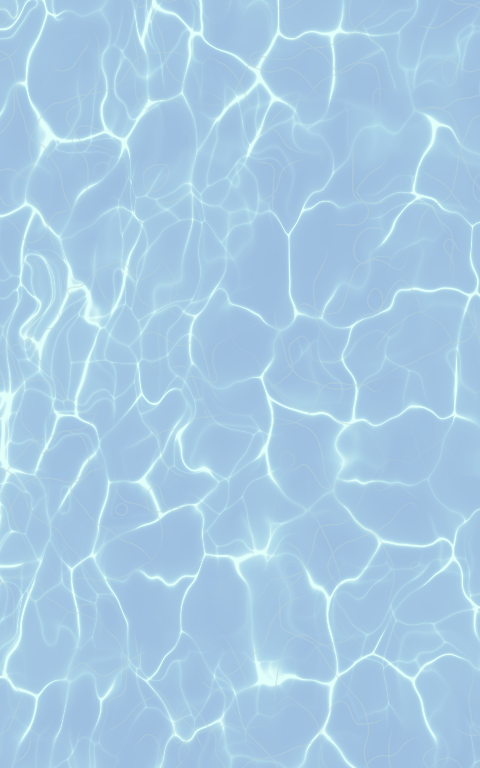
Write a Shadertoy shader that draws this texture.

```glsl
const vec3 DEEP = vec3(0.612, 0.745, 0.878);
const vec3 WATER = vec3(0.643, 0.790, 0.895);
const vec3 PALE = vec3(0.690, 0.852, 0.920);
const vec3 GLINT = vec3(0.880, 0.995, 0.980);
const vec3 GROUT = vec3(0.730, 0.830, 0.850);
const float CORE_WIDTH = 0.0032;   // bright filament, in canvas widths
const float HALO_WIDTH = 0.016;    // soft glow around it
const float HAIR_WIDTH = 0.0019;   // refracted tile joints
const float LOOP_WIDTH = 0.0030;   // small ripple loops
const float ROWS = 5.2;            // caustic cells per canvas width, vertically
const float LEAN = 0.13;           // tilt of the long strands

vec2 hash2(vec2 p) {
    vec3 q = fract(p.xyx * vec3(0.1031, 0.1030, 0.0973));
    q += dot(q, q.yzx + 33.33);
    return fract((q.xx + q.yz) * q.zy);
}

// Two independent channels of smooth value noise
vec2 noise2(vec2 p) {
    vec2 i = floor(p), f = fract(p);
    f = f * f * f * (f * (f * 6.0 - 15.0) + 10.0);
    vec2 low = mix(hash2(i), hash2(i + vec2(1, 0)), f.x);
    vec2 high = mix(hash2(i + vec2(0, 1)), hash2(i + vec2(1, 1)), f.x);
    return mix(low, high, f.y);
}

// Light near cell borders: x = filament, y = halo.
// Stretch converts border distances back to canvas widths.
vec2 caustic(vec2 q, vec2 stretch, float width) {
    vec2 cell = floor(q), f = fract(q), nearest = vec2(0), home = vec2(0);
    float best = 1e5;
    for (int j = -1; j <= 1; j++)
    for (int i = -1; i <= 1; i++) {
        vec2 o = vec2(i, j);
        vec2 r = o + 0.08 + 0.84 * hash2(cell + o) - f;
        if (dot(r, r) < best) { best = dot(r, r); nearest = r; home = o; }
    }
    vec2 light = vec2(0);
    for (int j = -2; j <= 2; j++)
    for (int i = -2; i <= 2; i++) {
        vec2 o = home + vec2(i, j);
        vec2 r = o + 0.08 + 0.84 * hash2(cell + o) - f;
        vec2 across = r - nearest;
        if (dot(across, across) > 1e-4) {
            float d = dot(0.5 * (r + nearest), across) / length(across * stretch);
            light += exp(-max(d, 0.0) / vec2(width, HALO_WIDTH));
        }
    }
    return min(light, vec2(1.5));
}

// Distance to repeated contours of a field, in canvas widths
float contour(float field) {
    float slope = length(vec2(dFdx(field), dFdy(field))) * iResolution.x;
    return abs(fract(field) - 0.5) / max(slope, 1.5);
}

float hairline(float field) {
    return 1.0 - smoothstep(0.3 * HAIR_WIDTH, 1.3 * HAIR_WIDTH, contour(field));
}

void mainImage(out vec4 fragColor, in vec2 fragCoord) {
    vec2 p = fragCoord / iResolution.x;
    float height = iResolution.y / iResolution.x;
    float choppy = (1.0 - smoothstep(0.0, 0.75, p.x)) * mix(0.4, 1.0, p.y / height);

    // Ripples bend the net, more strongly at the upper left
    vec2 swell = noise2(p * 4.5 + 3.0) - 0.5;
    vec2 ripple = noise2(p * vec2(13.0, 9.0) + 17.0) - 0.5;
    vec2 chop = noise2(p * vec2(28.0, 19.0) + 41.0) - 0.5;
    vec2 w = p + 0.08 * swell + 0.052 * ripple + vec2(0.018, 0.024) * chop;
    w += choppy * (vec2(0.025, 0.09) * ripple.yx + vec2(0.010, 0.030) * chop.yx);

    // Cells narrow toward the left
    float x = w.x - LEAN * w.y;
    vec2 q = vec2(9.2 * x - 2.3 * x * x, ROWS * w.y);
    vec2 stretch = vec2(9.2 - 4.6 * x, ROWS);

    // Main net and a fainter, finer one in patches
    vec2 patches = noise2(p * 6.0 + 71.0);
    vec2 strength = noise2(p * vec2(12.0, 9.0) + 29.0);
    float width = CORE_WIDTH * mix(0.6, 1.6, strength.y);
    vec2 net = caustic(q + 5.0, stretch, width);
    vec2 fine = caustic((q + 0.3 * ripple) * 1.7 + 31.0, stretch * 1.7, 0.8 * CORE_WIDTH);
    float fineMask = smoothstep(0.4, 0.8, patches.x + 0.2 * choppy);

    // Folded veils of soft light
    vec2 veil = noise2(w * vec2(11.0, 9.0) + 53.0);
    float fold = pow(1.0 - abs(2.0 * veil.x - 1.0), 6.0) * smoothstep(0.3, 0.8, veil.y);

    // Narrow upright loops in the choppy corner
    float loopField = 1.6 * noise2(w * vec2(15.0, 7.0) + 89.0).x + 0.2;
    float loops = exp(-contour(loopField) / LOOP_WIDTH);
    loops *= smoothstep(0.25, 0.8, choppy) * smoothstep(0.3, 0.65, strength.x);

    float light = 0.10 * noise2(p * 3.2 + 11.0).x + 0.06 * ripple.x + 0.05 * chop.y;
    light += net.x * mix(0.20, 1.0, smoothstep(0.25, 0.75, strength.x));
    light += net.y * mix(0.05, 0.15, patches.y);
    light += fineMask * (0.30 * fine.x + 0.06 * fine.y);
    light += 0.24 * fold + 0.5 * loops;
    light = clamp(light, 0.0, 1.0);

    vec3 color = mix(DEEP, WATER, smoothstep(-0.04, 0.26, light));
    color = mix(color, PALE, smoothstep(0.18, 0.52, light));
    color = mix(color, GLINT, smoothstep(0.42, 1.0, light));

    // Faint tile joints seen through the moving surface
    vec2 bent = p + 0.15 * swell.yx + 0.13 * ripple.yx + 0.02 * chop;
    float joints = max(hairline(dot(bent, vec2(8.5, 5.0))), hairline(dot(bent, vec2(-4.5, 7.5))));
    color = mix(color, GROUT, 0.42 * joints * smoothstep(0.15, 0.6, strength.y));

    fragColor = vec4(color, 1.0);
}
```
